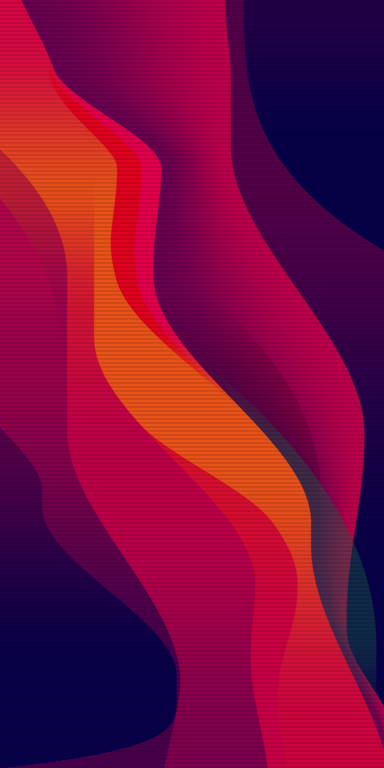
Give the GLSL for this background, as a WebGL 1 fragment shader.

```glsl
precision highp float;

uniform vec2 u_resolution;

// Smooth bend from 0 to 1 between two heights
float bend(float a, float b, float t) {
  return smoothstep(a, b, t);
}

// Squared distance above a height, zero below it
float arc(float top, float t) {
  float d = max(top - t, 0.0);
  return d * d;
}

// Coverage of the area left of an edge
float leftOf(float edge, float x) {
  float blur = 0.9 / u_resolution.x;
  return smoothstep(-blur, blur, edge - x);
}

// Edges: horizontal position at depth t, measured from the top
float ribbonEdge(float t) {
  return 0.01 + 0.15 * bend(-0.08, 0.14, t) + 0.26 * bend(0.09, 0.22, t)
    - 0.02 * bend(0.22, 0.34, t) + 0.41 * bend(0.36, 0.68, t)
    + 0.21 * bend(0.71, 1.04, t);
}

float nightEdge(float t) {
  return 0.586 + 0.015 * bend(0.0, 0.1, t) + 0.348 * bend(0.19, 0.565, t)
    - 0.046 * bend(0.57, 0.8, t) + 0.12 * bend(0.82, 0.96, t);
}

float lavaEdge(float t) {
  return 0.245 + 0.42 * bend(0.44, 0.76, t) - 0.012 * bend(0.76, 0.85, t)
    + 0.045 * bend(0.86, 1.02, t);
}

float duskEdge(float t) {
  return 0.175 - 6.4 * arc(0.36, t) + 0.295 * bend(0.56, 0.89, t)
    - 0.05 * bend(0.88, 1.04, t);
}

float hollowEdge(float t) {
  return -0.06 + 0.17 * bend(0.5, 0.64, t) + 0.35 * bend(0.66, 0.88, t)
    - 0.45 * pow(max(t - 0.9, 0.0) * 10.0, 4.0);
}

// Crimson field, dark right side and the translucent veil
vec3 backdrop(float x, float t, float ribbon) {
  float night = nightEdge(t);
  float across = bend(0.0, 1.0, (x - ribbon) / max(night - ribbon, 0.05));
  vec3 field = mix(vec3(0.4, 0.0, 0.31), vec3(0.73, 0.0, 0.29), across);
  float fold = 0.835 - 4.4 * arc(0.64, t);
  field *= 1.0 - 0.15 * leftOf(fold, x) * bend(0.36, 0.5, t) * bend(0.75, 0.6, t);

  vec3 purple = mix(vec3(0.32, 0.0, 0.28), vec3(0.03, 0.0, 0.28), bend(0.22, 0.75, t));
  vec3 navy = mix(vec3(0.13, 0.0, 0.28), vec3(0.02, 0.0, 0.28), bend(0.0, 0.2, t));
  vec3 dark = mix(navy, purple, leftOf(0.635 + 10.5 * t * t * t, x));
  vec3 color = mix(dark, field, leftOf(night, x));

  float veil = leftOf(0.98 - 3.29 * arc(0.84, t), x);
  veil *= 0.45 * bend(0.45, 0.6, t) * (1.0 - bend(0.82, 0.96, t));
  return mix(color, vec3(0.1, 0.35, 0.28), veil);
}

// Glowing ribbon with its red and pink rims
vec3 ribbonColor(float x, float t, float ribbon) {
  vec3 ember = mix(vec3(0.82, 0.03, 0.26), vec3(0.89, 0.32, 0.1), bend(0.04, 0.27, t));
  ember = mix(ember, vec3(0.79, 0.02, 0.25), bend(0.6, 0.95, t));
  float rim = 0.115 * bend(0.06, 0.2, t) * (1.0 - bend(0.3, 0.56, t));
  float rimGlow = bend(0.04, 0.15, t) * (1.0 - bend(0.42, 0.54, t));
  vec3 rimColor = mix(vec3(0.87, 0.0, 0.29), vec3(0.86, 0.01, 0.11),
    leftOf(ribbon - 0.45 * rim, x));
  vec3 color = mix(ember, rimColor, rimGlow * (1.0 - leftOf(ribbon - rim, x)));

  float lava = lavaEdge(t);
  float flame = lava + 0.11 * bend(0.55, 0.68, t) - 0.06 * bend(0.78, 0.95, t);
  vec3 red = mix(vec3(0.83, 0.06, 0.18), vec3(0.77, 0.0, 0.27), bend(0.6, 0.9, t));
  color = mix(color, red, leftOf(flame, x) * bend(0.4, 0.55, t));

  vec3 crimson = mix(vec3(0.81, 0.08, 0.2), vec3(0.73, 0.0, 0.28), bend(0.38, 0.6, t));
  crimson = mix(crimson, vec3(0.48, 0.0, 0.3), bend(0.65, 1.0, t));
  return mix(color, crimson, leftOf(lava, x) * bend(0.22, 0.42, t));
}

void main() {
  vec2 uv = gl_FragCoord.xy / u_resolution;
  float x = uv.x;
  float t = 1.0 - uv.y;
  float ribbon = ribbonEdge(t);
  vec3 color = mix(backdrop(x, t, ribbon), ribbonColor(x, t, ribbon), leftOf(ribbon, x));

  // Dusky left side, its pale fold and the deep hollow
  vec3 dusk = mix(vec3(0.74, 0.13, 0.2), vec3(0.6, 0.01, 0.29), bend(0.2, 0.42, t));
  dusk = mix(dusk, vec3(0.28, 0.0, 0.29), bend(0.45, 0.85, t));
  float fold = leftOf(0.155 - 4.2 * arc(0.45, t), x) * (1.0 - bend(0.33, 0.45, t));
  dusk = mix(dusk, vec3(0.68, 0.02, 0.29), fold);
  vec3 hollow = mix(vec3(0.33, 0.0, 0.28), vec3(0.03, 0.0, 0.28), bend(0.55, 0.88, t));
  dusk = mix(dusk, hollow, leftOf(hollowEdge(t), x));
  color = mix(color, dusk, leftOf(duskEdge(t), x));

  // Fine horizontal scan lines
  color *= 0.96 + 0.07 * sin(6.2832 * 192.0 * t);
  gl_FragColor = vec4(color, 1.0);
}
```
